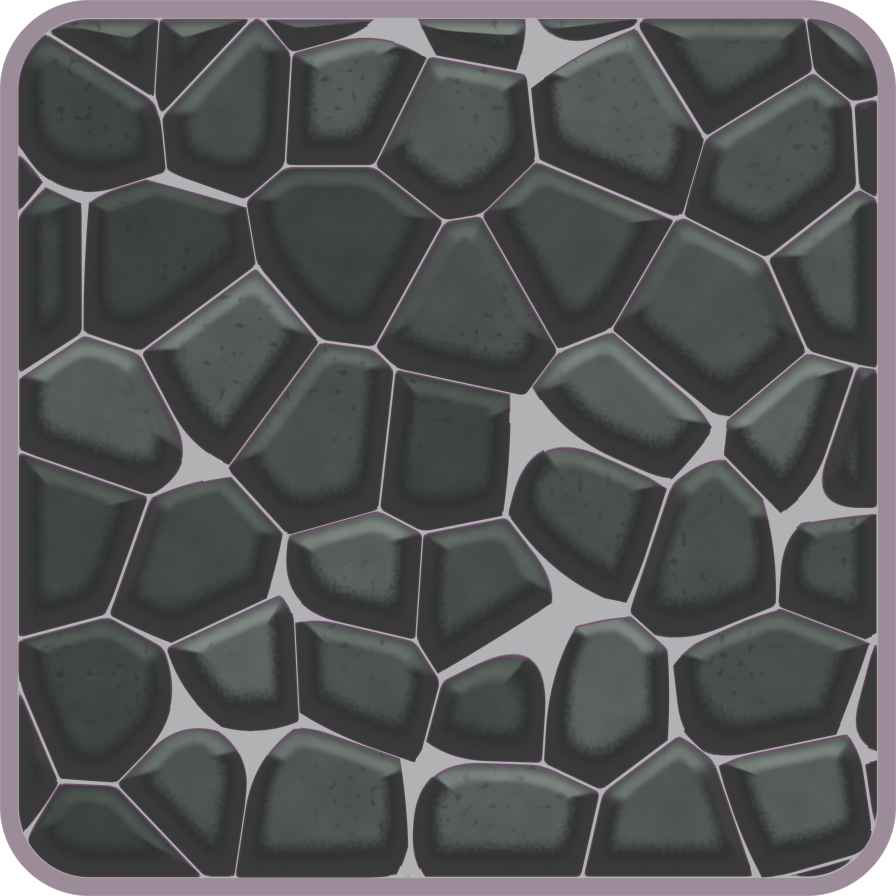
Reproduce this texture procedurally as a Shadertoy shader.

```glsl
// Dark bevelled paving stones in pale grout, inside a rounded mauve frame.
// Voronoi cells give the stones; smooth minima of their edge distances cut
// the grout pockets at some corners and shape the raised faces.

const float CELLS = 6.5;
const float JITTER = 0.84;
const int EDGES = 6;
const float FRAME_ID = 2.0;
const vec3 GROUT = vec3(0.70, 0.70, 0.71);
const vec3 FRAME = vec3(0.61, 0.55, 0.60);
const vec3 MAUVE = vec3(0.45, 0.30, 0.44);
const vec3 WALL = vec3(0.228, 0.222, 0.226);
const vec3 CREASE = vec3(0.185, 0.195, 0.188);
const vec3 DARK_FACE = vec3(0.235, 0.256, 0.244);
const vec3 LIGHT_FACE = vec3(0.355, 0.380, 0.365);

float hash(vec2 p) {
    vec3 q = fract(p.xyx * 0.1031);
    q += dot(q, q.yzx + 33.33);
    return fract((q.x + q.y) * q.z);
}

vec2 siteOf(vec2 cell) {
    return cell + 0.5 + JITTER * (vec2(hash(cell + 17.3), hash(cell + 71.9)) - 0.5);
}

float gradientDot(vec2 cell, vec2 offset) {
    float angle = 6.2832 * hash(cell);
    return dot(vec2(cos(angle), sin(angle)), offset);
}

float gradientNoise(vec2 p) {
    vec2 i = floor(p), f = p - i;
    vec2 u = f * f * f * (f * (f * 6.0 - 15.0) + 10.0);
    vec2 e = vec2(1.0, 0.0);
    return mix(mix(gradientDot(i, f), gradientDot(i + e, f - e), u.x),
               mix(gradientDot(i + e.yx, f - e.yx), gradientDot(i + 1.0, f - 1.0), u.x), u.y);
}

// Signed distance to a rounded square (x) and its outward normal (yz)
vec3 roundedSquare(vec2 p, float halfSize, float radius) {
    vec2 q = abs(p) - halfSize + radius;
    vec2 outer = max(q, 0.0);
    float d = length(outer) + min(max(q.x, q.y), 0.0) - radius;
    vec2 n = q.x > q.y ? vec2(1.0, 0.0) : vec2(0.0, 1.0);
    if (min(q.x, q.y) > 0.0) n = normalize(outer);
    return vec3(d, n * sign(p));
}

float smoothMin(float a, float b, float k) {
    float h = max(k - abs(a - b), 0.0) / k;
    return min(a, b) - 0.25 * k * h * h;
}

// Edges are (distance, outward normal, neighbour id), kept nearest first
void insertEdge(inout vec4 edges[EDGES], vec4 edge) {
    for (int i = 0; i < EDGES; i++) {
        if (edge.x < edges[i].x) {
            vec4 moved = edges[i];
            edges[i] = edge;
            edge = moved;
        }
    }
}

vec2 nearestCell(vec2 p) {
    vec2 best = floor(p);
    float bestDist = 9.0;
    for (int k = 0; k < 25; k++) {
        vec2 cell = floor(p) + vec2(k % 5 - 2, k / 5 - 2);
        float d = length(siteOf(cell) - p);
        if (d < bestDist) { bestDist = d; best = cell; }
    }
    return best;
}

void gatherEdges(vec2 p, vec2 cell, inout vec4 edges[EDGES]) {
    vec2 site = siteOf(cell);
    for (int k = 0; k < 25; k++) {
        if (k == 12) continue;
        vec2 other = cell + vec2(k % 5 - 2, k / 5 - 2);
        vec2 otherSite = siteOf(other);
        vec2 n = normalize(otherSite - site);
        float d = dot(0.5 * (site + otherSite) - p, n) / CELLS;
        insertEdge(edges, vec4(d, n, hash(other)));
    }
}

// Wall is widest below the face and narrowest above it
float wallWidth(float up) {
    return mix(0.031, 0.018, smoothstep(-1.0, 0.8, up));
}

// Size of the corner cut where three stones meet; most stay closed
float cornerCut(float id, float a, float b) {
    float chance = fract((id + a + b) * 57.31);
    bool open = chance > 0.86 && max(a, b) < FRAME_ID;
    return open ? mix(0.05, 0.085, (chance - 0.86) / 0.14) : 0.006;
}

vec3 stoneColor(vec2 p, float tone, float rise, float up) {
    float mottle = gradientNoise(p * 22.0) + 0.6 * gradientNoise(p * 60.0);
    float patches = smoothstep(-0.1, 0.4, gradientNoise(p * 6.0));
    float specks = smoothstep(0.25, 0.5, gradientNoise(p * 95.0)) * patches;
    float grain = gradientNoise(p * 210.0);
    vec3 face = mix(DARK_FACE, LIGHT_FACE, tone) * (1.0 + 0.07 * mottle - 0.18 * specks);
    float lit = smoothstep(0.2, 0.7, up);
    float t = rise + 0.16 * grain * (1.0 - lit);
    vec3 wall = mix(WALL, CREASE, smoothstep(0.4, 0.95, t));
    wall = mix(wall, face, lit);
    vec3 color = mix(wall, face, smoothstep(0.75, 1.5, t));
    float shine = lit * smoothstep(0.1, 0.75, rise) * smoothstep(1.4, 0.9, rise);
    return color * (1.0 + mix(0.28, 0.4, tone) * shine);
}

void mainImage(out vec4 fragColor, in vec2 fragCoord) {
    vec2 p = fragCoord / iResolution.xy;
    float px = 0.75 / iResolution.y;
    vec3 border = roundedSquare(p - 0.5, 0.48, 0.08);
    float outside = roundedSquare(p - 0.5, 0.5, 0.1).x;

    // Nearest edges of this stone, the frame included
    vec2 cell = nearestCell(p * CELLS);
    float id = hash(cell);
    vec4 edges[EDGES];
    for (int i = 0; i < EDGES; i++) edges[i] = vec4(9.0, 0.0, 0.0, 0.0);
    gatherEdges(p * CELLS, cell, edges);
    insertEdge(edges, vec4(-border.x, border.yz, FRAME_ID));

    // Join edge pairs for outline and bevel; blend the slope directions
    float inset = 9.0, rise = 99.0, up = 0.0, total = 1e-5;
    for (int i = 0; i < EDGES; i++) {
        vec4 a = edges[i];
        float riseA = a.x / wallWidth(a.z);
        float weight = exp(-6.0 * max(riseA, 0.0));
        up += a.z * weight;
        total += weight;
        for (int j = i + 1; j < EDGES; j++) {
            vec4 b = edges[j];
            float cut = cornerCut(id, a.w, b.w);
            inset = min(inset, smoothMin(a.x, b.x, cut));
            rise = min(rise, smoothMin(riseA, b.x / wallWidth(b.z), max(cut / 0.03, 0.7)));
        }
    }
    up /= total;

    // Stone, mauve rim, grout, frame, white corners
    float depth = inset - mix(0.0004, 0.0018, fract((id + edges[0].w) * 31.7));
    float tone = pow(fract(id * 91.7), 0.6);
    vec3 color = stoneColor(p, tone, rise, up);
    float rim = (1.0 - smoothstep(0.0008, 0.0025, depth)) * mix(0.2, 0.9, smoothstep(0.0, 0.6, up));
    color = mix(color, MAUVE, rim);
    color = mix(GROUT, color, smoothstep(-px, px, depth));
    color = mix(color, FRAME, smoothstep(-px, px, border.x));
    color = mix(color, vec3(1.0), smoothstep(-px, px, outside));
    fragColor = vec4(color, 1.0);
}
```
